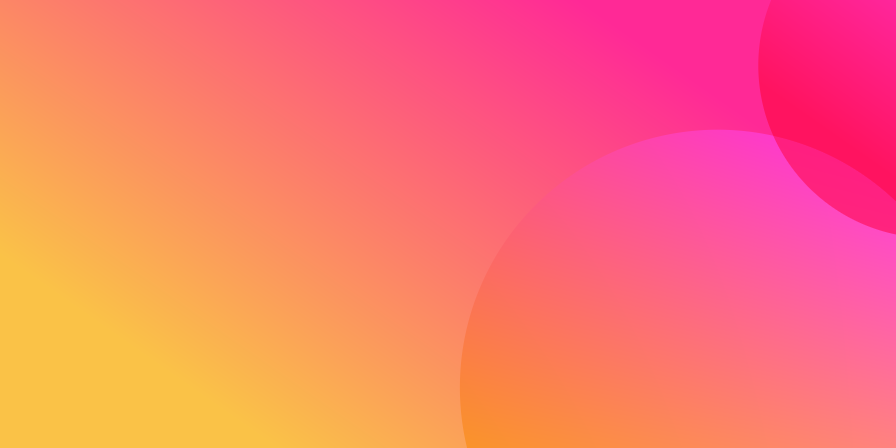
Give the GLSL for this background, as a WebGL 2 fragment shader.

```glsl
#version 300 es
precision highp float;

uniform vec2 u_resolution;
out vec4 fragColor;

// Lengths are in canvas heights
const vec2 RAMP_AXIS = vec2(0.573, 0.819);
const vec2 SKY_RANGE = vec2(0.355, 1.561);
const vec3 SKY_YELLOW = vec3(0.98, 0.76, 0.28);
const vec3 SKY_PINK = vec3(1.0, 0.16, 0.59);

const vec2 LARGE_CENTER = vec2(1.602, 0.135);
const float LARGE_RADIUS = 0.5755;
const vec2 LARGE_RAMP_MIN = vec2(1.026, 0.0);
const vec2 LARGE_RAMP_MAX = vec2(2.0, 0.711);
const vec3 LARGE_ORANGE = vec3(0.98, 0.58, 0.157);
const vec3 LARGE_SALMON = vec3(1.0, 0.51, 0.50);
const vec3 LARGE_CORAL = vec3(0.99, 0.306, 0.518);
const vec3 LARGE_MAGENTA = vec3(1.0, 0.188, 0.91);

const vec2 SMALL_CENTER = vec2(2.078, 0.854);
const float SMALL_RADIUS = 0.3854;
const vec2 SMALL_RANGE = vec2(1.636, 1.965);
const vec3 SMALL_RED = vec3(1.0, 0.075, 0.375);
const vec3 SMALL_PINK = vec3(1.0, 0.15, 0.61);
const float OVERLAP_TINT = 0.3;

// Position of p along the shared diagonal, scaled so range maps to 0..1
float diagonal(vec2 p, vec2 range) {
    return clamp((dot(p, RAMP_AXIS) - range.x) / (range.y - range.x), 0.0, 1.0);
}

// Antialiased coverage of a disc
float discMask(vec2 p, vec2 center, float radius) {
    float edge = length(p - center) - radius;
    return clamp(0.5 - edge * u_resolution.y, 0.0, 1.0);
}

// Blend of four corner colours across the large disc
vec3 largeDiscColor(vec2 p) {
    vec2 t = clamp((p - LARGE_RAMP_MIN) / (LARGE_RAMP_MAX - LARGE_RAMP_MIN), 0.0, 1.0);
    vec3 lower = mix(LARGE_ORANGE, LARGE_SALMON, t.x);
    vec3 upper = mix(LARGE_CORAL, LARGE_MAGENTA, t.x);
    return mix(lower, upper, t.y);
}

void main() {
    vec2 p = gl_FragCoord.xy / u_resolution.y;

    // Diagonal backdrop
    vec3 color = mix(SKY_YELLOW, SKY_PINK, diagonal(p, SKY_RANGE));

    // Large disc
    float large = discMask(p, LARGE_CENTER, LARGE_RADIUS);
    color = mix(color, largeDiscColor(p), large);

    // Small disc, translucent where it crosses the large one
    float small = discMask(p, SMALL_CENTER, SMALL_RADIUS);
    vec3 smallColor = mix(SMALL_RED, SMALL_PINK, diagonal(p, SMALL_RANGE));
    color = mix(color, smallColor, small * (1.0 - OVERLAP_TINT * large));

    fragColor = vec4(color, 1.0);
}
```
